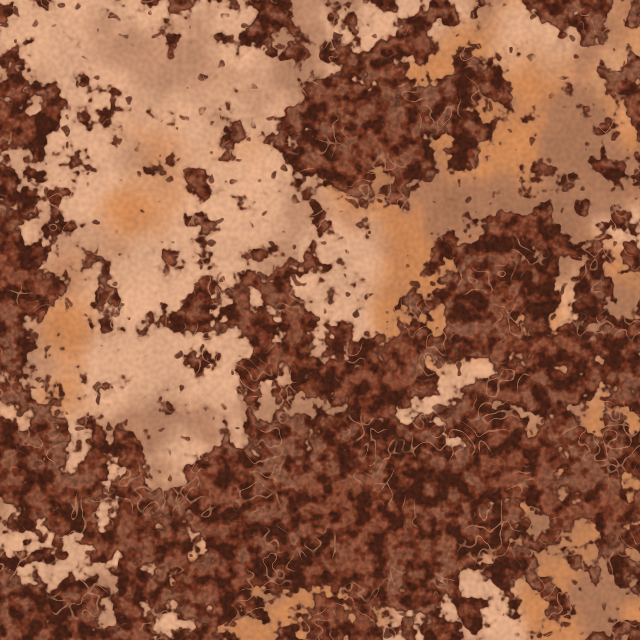
Give the GLSL for this texture, as a WebGL 2 fragment shader.

```glsl
#version 300 es
precision highp float;

#define DARK_RUST vec3(0.27, 0.13, 0.085)
#define RED_RUST vec3(0.43, 0.205, 0.13)
#define DUSTY_RUST vec3(0.52, 0.325, 0.24)
#define DULL_METAL vec3(0.65, 0.45, 0.34)
#define ORANGE_METAL vec3(0.79, 0.52, 0.33)
#define PALE_METAL vec3(0.87, 0.66, 0.52)
#define RUST_AMOUNT 0.15
#define PATCH_SCALE 3.2
#define MOTTLE_SCALE 21.0
#define GRAIN_SCALE 95.0
#define EDGE_SOFTNESS 0.05

uniform vec2 u_resolution;
out vec4 fragColor;

vec2 gradientAt(vec2 cell) {
    float angle = 6.2832 * fract(sin(dot(cell, vec2(127.1, 311.7))) * 43758.5);
    return vec2(cos(angle), sin(angle));
}

// Gradient noise, roughly -1 to 1
float noise(vec2 p) {
    vec2 cell = floor(p);
    vec2 f = p - cell;
    vec2 blend = f * f * f * (f * (f * 6.0 - 15.0) + 10.0);
    float a = dot(gradientAt(cell), f);
    float b = dot(gradientAt(cell + vec2(1, 0)), f - vec2(1, 0));
    float c = dot(gradientAt(cell + vec2(0, 1)), f - vec2(0, 1));
    float d = dot(gradientAt(cell + vec2(1, 1)), f - vec2(1, 1));
    return 1.4 * mix(mix(a, b, blend.x), mix(c, d, blend.x), blend.y);
}

float fbm(vec2 p, int octaves) {
    const mat2 turn = mat2(1.6, 1.2, -1.2, 1.6);
    float sum = 0.0;
    float amplitude = 0.5;
    for (int i = 0; i < octaves; i++) {
        sum += amplitude * noise(p);
        p = turn * p + 17.3;
        amplitude *= 0.5;
    }
    return sum;
}

// Antialiased step with a soft edge
float edge(float level, float value) {
    float width = max(EDGE_SOFTNESS, 0.7 * fwidth(value));
    return smoothstep(level - width, level + width, value);
}

// Positive where rust covers the metal
float rustField(vec2 p, float worn) {
    float broad = fbm(p * vec2(1.0, 1.25) * PATCH_SCALE + 4.7, 4);
    float mottle = fbm(p * MOTTLE_SCALE + 31.0, 4);
    float grain = noise(p * GRAIN_SCALE);
    return RUST_AMOUNT + 1.15 * broad + 0.85 * mottle + 0.1 * grain - 0.28 * worn;
}

vec3 metalColor(vec2 p, float worn, float rust) {
    float hue = fbm(p * 3.5 + 61.0, 3) + 0.5 * (p.x - 0.55);
    float dull = fbm(p * 5.0 + 83.0, 4);
    vec3 color = mix(PALE_METAL, ORANGE_METAL, smoothstep(-0.1, 0.2, hue));
    color = mix(color, DULL_METAL, smoothstep(-0.05, 0.25, dull) * (0.9 - 0.5 * worn));
    // Tarnish towards the rust boundary
    color = mix(color, DULL_METAL, 0.45 * smoothstep(-0.16, 0.0, rust));
    return color * (1.0 + 0.07 * noise(p * 130.0) + 0.1 * fbm(p * 14.0, 3));
}

vec3 rustColor(vec2 p, float rust) {
    float tone = fbm(p * 38.0 + 11.0, 3) + 0.35 * fbm(p * 6.0 + 47.0, 2);
    float redness = smoothstep(-0.15, 0.2, fbm(p * 8.0 + 29.0, 3));
    vec3 dusty = mix(DUSTY_RUST, vec3(0.52, 0.27, 0.18), 0.6 * redness);
    vec3 color = mix(DARK_RUST, RED_RUST, smoothstep(-0.2, 0.0, tone));
    color = mix(color, dusty, smoothstep(0.0, 0.15, tone));
    // Dark outline just inside each flake
    float rim = 1.0 - smoothstep(0.04, 0.16, rust);
    color = mix(color, DARK_RUST, 0.55 * rim);
    // Thin curled traces of exposed metal
    vec2 curl = p + 0.008 * vec2(noise(p * 33.0), noise(p * 33.0 + 9.0));
    float trace = 1.0 - smoothstep(0.03, 0.12, abs(noise(curl * 46.0 + 5.0)));
    float traced = smoothstep(0.0, 0.2, fbm(p * 11.0 + 71.0, 3));
    color = mix(color, DULL_METAL, 0.75 * trace * traced);
    return color * (1.0 + 0.22 * noise(p * 115.0 + 3.0) + 0.12 * noise(p * 190.0));
}

void main() {
    vec2 p = gl_FragCoord.xy / min(u_resolution.x, u_resolution.y);

    // Broad worn area where more metal shows
    float worn = 1.0 - smoothstep(0.1, 0.5, length((p - vec2(0.24, 0.68)) * vec2(1.0, 1.1)));
    float rust = rustField(p, worn);

    // Small pits scattered over the bare metal
    float pitNoise = noise(p * 62.0 + 19.0) + 0.35 * noise(p * 24.0 + 7.0);
    float pits = 0.8 * edge(0.62, pitNoise);
    float cover = max(edge(0.0, rust), pits * smoothstep(-0.55, -0.2, rust));

    vec3 color = mix(metalColor(p, worn, rust), rustColor(p, max(rust, 0.0)), cover);
    fragColor = vec4(clamp(color, 0.0, 1.0), 1.0);
}
```
